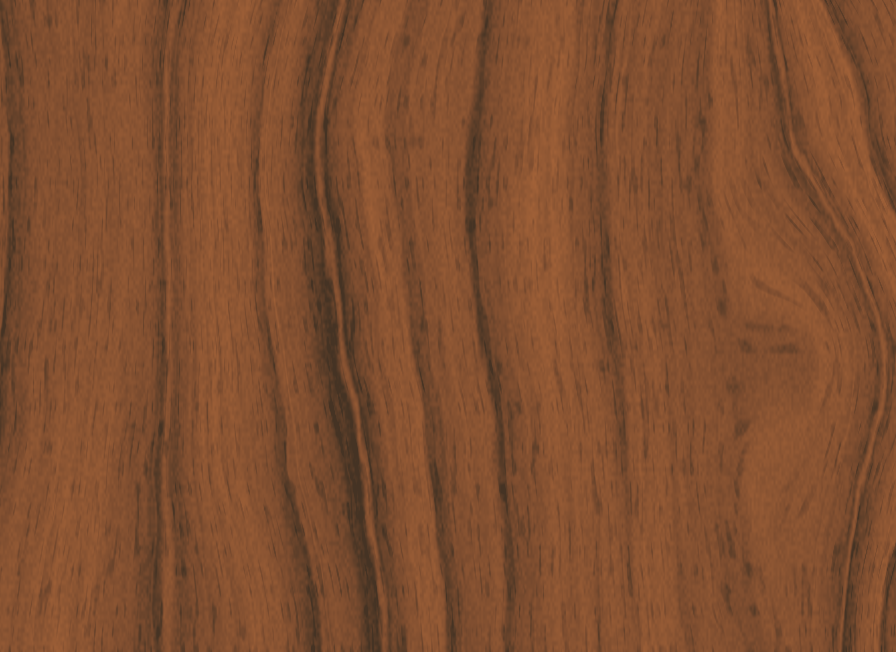
A Shadertoy shader for this texture:

```glsl
#define RING_DENSITY 8.5
#define BAND_DENSITY 25.0
#define VEIN_DEPTH 0.78
#define BAND_DEPTH 0.25
#define BASE_TONE 0.71
#define STREAK_DEPTH 0.26
#define PORE_DEPTH 0.24
#define SPECKLE_DEPTH 0.20
#define TILT 0.07
#define DARK_WOOD vec3(0.27, 0.20, 0.14)
#define MID_WOOD vec3(0.485, 0.297, 0.183)
#define LIGHT_WOOD vec3(0.64, 0.385, 0.22)

float hash(vec2 p) {
    vec3 q = fract(p.xyx * 0.1031);
    q += dot(q, q.yzx + 33.33);
    return fract((q.x + q.y) * q.z);
}

float noise(vec2 p) {
    vec2 i = floor(p), f = fract(p);
    f = f * f * (3.0 - 2.0 * f);
    return mix(mix(hash(i), hash(i + vec2(1, 0)), f.x),
               mix(hash(i + vec2(0, 1)), hash(i + vec2(1, 1)), f.x), f.y);
}

// Signed noise, from -1 to 1
float wave(vec2 p) {
    return 2.0 * noise(p) - 1.0;
}

// Bends straight vertical grain; the right side swirls into broad curves
float grainCoord(vec2 p) {
    float s = p.x + TILT * p.y * smoothstep(0.1, 0.6, p.x);
    s += 0.065 * wave(p * vec2(2.2, 1.5) + 7.0);
    s += 0.018 * wave(p * vec2(5.0, 3.5) + 31.0);
    s += 0.005 * wave(p * vec2(9.0, 11.0) + 53.0);
    float swirl = smoothstep(1.05, 1.3, p.x);
    return s + 0.17 * swirl * wave(p * vec2(3.2, 2.4) + 19.0);
}

// Growth rings: a crisp edge fading to one side, each of its own strength
float rings(float s, float y, float density, float seed) {
    float v = s * density + 0.7 * wave(vec2(s * density * 0.6, seed));
    float id = floor(v), f = fract(v);
    if (hash(vec2(id, seed + 5.0)) > 0.6) f = 1.0 - f;
    float profile = smoothstep(0.0, 0.12, f) * exp(-4.0 * f)
                  * (1.0 - smoothstep(0.6, 1.0, f));
    float strength = mix(0.3, 1.0, hash(vec2(id, seed + 9.0)));
    float fade = mix(0.45, 1.15, noise(vec2(id * 7.3, y * 2.2 + seed)));
    return 1.4 * profile * strength * fade;
}

vec3 woodColor(float tone) {
    vec3 lower = mix(DARK_WOOD, MID_WOOD, clamp(tone * 2.0, 0.0, 1.0));
    return mix(lower, LIGHT_WOOD, clamp(tone * 2.0 - 1.0, 0.0, 1.0));
}

void mainImage(out vec4 fragColor, in vec2 fragCoord) {
    vec2 p = fragCoord / iResolution.y;
    float s = grainCoord(p);
    float fibre = s + 0.004 * wave(p * vec2(110.0, 14.0));

    // Broad colour drift, dark veins and finer bands
    float tone = BASE_TONE + 0.15 * wave(vec2(s * 9.0, p.y * 1.3 + 40.0));
    tone -= VEIN_DEPTH * rings(fibre, p.y, RING_DENSITY, 3.0);
    tone -= BAND_DEPTH * rings(fibre, p.y, BAND_DENSITY, 17.0);

    // Long fibres, short dark pores and fine speckle
    float streak = 0.6 * noise(vec2(s * 75.0, p.y * 3.0))
                 + 0.4 * noise(vec2(s * 170.0, p.y * 9.0));
    tone += STREAK_DEPTH * (streak - 0.5);
    float pore = noise(vec2(s * 260.0, p.y * 32.0) + 70.0);
    tone -= PORE_DEPTH * smoothstep(0.62, 0.95, pore);
    tone += SPECKLE_DEPTH * (noise(p * vec2(330.0, 150.0)) - 0.5);

    fragColor = vec4(woodColor(tone), 1.0);
}
```
